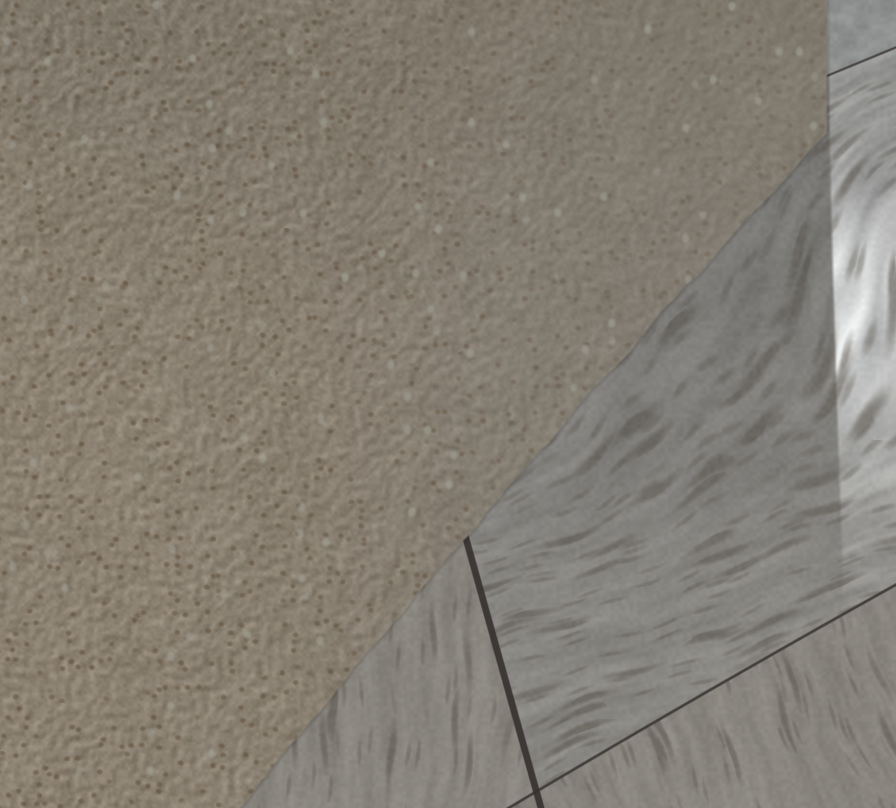
Write a WebGL 2 fragment shader that draws this texture.

```glsl
#version 300 es
precision highp float;
// A sandy, speckled slab overlapping grey wood-grain floor tiles, with a sunlit strip at right.
// Curved boundaries and grout lines split the canvas; stretched cellular noise makes
// the grain of the tiles, and embossed value noise makes the grit of the slab.
uniform vec2 u_resolution;
out vec4 fragColor;

const float ASPECT = 1.108;
const vec3 SAND_WARM = vec3(0.545, 0.505, 0.445);
const vec3 SAND_GREY = vec3(0.510, 0.485, 0.445);
const vec3 SAND_TOP = vec3(0.495, 0.465, 0.415);
const vec3 PIT = vec3(0.36, 0.28, 0.20);
const vec3 FLECK = vec3(0.63, 0.63, 0.59);
const vec3 TILE_SHADE = vec3(0.475, 0.473, 0.462);
const vec3 TILE_LIGHT = vec3(0.535, 0.527, 0.510);
const vec3 TILE_LOWER = vec3(0.535, 0.520, 0.495);
const vec3 TILE_TOP = vec3(0.555, 0.565, 0.560);
const vec3 GRAIN_DARK = vec3(0.31, 0.285, 0.255);
const vec3 GROUT = vec3(0.215, 0.195, 0.185);
const vec3 SUN = vec3(0.86, 0.87, 0.87);
const float GRIT_SCALE = 125.0;
const float SLAB_RIGHT = 1.0225;

vec2 hash2(vec2 p) {
  vec3 q = fract(p.xyx * vec3(0.1031, 0.1030, 0.0973));
  q += dot(q, q.yzx + 33.33);
  return fract((q.xx + q.yz) * q.zy);
}

float valueNoise(vec2 p) {
  vec2 i = floor(p), f = fract(p);
  f = f * f * (3.0 - 2.0 * f);
  vec2 e = vec2(1.0, 0.0);
  return mix(mix(hash2(i).x, hash2(i + e).x, f.x),
             mix(hash2(i + e.yx).x, hash2(i + e.xx).x, f.x), f.y);
}

// Distance to the nearest feature point, and a random value of that point
vec2 cellular(vec2 p) {
  vec2 i = floor(p), best = vec2(9.0, 0.0);
  for (int y = -1; y <= 1; y++)
    for (int x = -1; x <= 1; x++) {
      vec2 cell = i + vec2(x, y);
      float d = length(cell + 0.15 + 0.7 * hash2(cell) - p);
      if (d < best.x) best = vec2(d, hash2(cell + 71.0).y);
    }
  return best;
}

float segmentDist(vec2 p, vec2 a, vec2 b) {
  vec2 d = b - a;
  return length(p - a - d * clamp(dot(p - a, d) / dot(d, d), 0.0, 1.0));
}

float lineMask(float dist, float halfWidth, float px) {
  return 1.0 - smoothstep(halfWidth - px, halfWidth + px, dist);
}

// x: soft light and dark bands, y: thin dark streaks, both along the given angle
vec2 woodGrain(vec2 p, float angle, float density) {
  vec2 dir = vec2(cos(angle), sin(angle));
  vec2 q = vec2(dot(p, dir), dot(p, vec2(-dir.y, dir.x)));
  q.y += 0.006 * sin(q.x * 17.0 + q.y * 9.0) + 0.002 * sin(q.x * 53.0 - q.y * 31.0);
  float bands = valueNoise(q * vec2(9.0, 75.0)) + 0.7 * valueNoise(q * vec2(22.0, 170.0)) - 0.85;
  float streaks = 0.0;
  for (int i = 0; i < 2; i++) {
    float k = float(i);
    vec2 c = cellular(q * mix(vec2(8.0, 62.0), vec2(17.0, 105.0), k) + 13.0 * k);
    streaks += smoothstep(0.42, 0.08, c.x) * smoothstep(1.0 - density, 1.1 - density, c.y) * (1.0 - 0.35 * k);
  }
  return vec2(bands, min(streaks, 1.0));
}

vec3 slabColor(vec2 p) {
  vec3 col = mix(SAND_WARM, SAND_GREY, smoothstep(0.15, 0.85, p.x));
  col = mix(col, SAND_TOP, 0.85 * smoothstep(0.55, 1.05, p.y + 0.1 * sin(p.x * 5.0)));
  float contrast = mix(1.0, 0.5, smoothstep(0.2, 0.9, p.x));
  vec2 g = p * GRIT_SCALE;
  g += 0.5 * vec2(sin(g.y * 0.31), sin(g.x * 0.27));
  float relief = valueNoise(g) - valueNoise(g + vec2(0.55, -0.6));
  float fine = valueNoise(g * 2.1) - 0.5;
  float blotch = valueNoise(p * 22.0) + valueNoise(p * 47.0) - 1.0;
  col += contrast * (0.085 * relief + 0.055 * fine) + 0.018 * blotch;
  vec2 pit = cellular(p * vec2(75.0, 85.0));
  col = mix(col, PIT, 0.5 * contrast * smoothstep(0.4, 0.1, pit.x) * smoothstep(0.72, 0.85, pit.y));
  vec2 fleck = cellular(p * vec2(44.0, 36.0) + 5.0);
  return mix(col, FLECK, 0.6 * smoothstep(0.3, 0.08, fleck.x) * smoothstep(0.91, 0.95, fleck.y));
}

void main() {
  vec2 p = gl_FragCoord.xy / u_resolution * vec2(ASPECT, 1.0);
  float px = 1.0 / u_resolution.y;

  // Boundaries: positive values lie above or to the right
  float aboveLow = (p.y - 0.577 * (p.x - 0.629) - 0.04 * (p.x - 0.629) * (1.11 - p.x)) * 0.866;
  float rightOfJoint = (p.x - 0.575 + 0.278 * (p.y - 0.338)) * 0.963;
  float aboveHigh = (p.y - 0.906 - 0.414 * (p.x - SLAB_RIGHT)) * 0.924;
  float sunEdge = p.x - 1.0225 - 0.02 * pow(max(1.0 - p.y, 0.0) / 0.74, 1.4);
  float upper = smoothstep(-px, px, aboveLow);
  float mainTile = upper * smoothstep(-px, px, rightOfJoint);
  float topTile = smoothstep(-px, px, aboveHigh);

  // Tiles and their grain
  vec2 across = woodGrain(p, mix(0.34, 0.56, smoothstep(0.3, 0.85, p.y)), 0.46);
  vec2 steep = woodGrain(p + 3.0, mix(1.95, 1.5, upper), 0.27);
  vec2 grain = mix(steep, across, mainTile);
  vec3 tile = mix(TILE_LIGHT, TILE_SHADE, smoothstep(0.25, 0.75, p.y));
  tile = mix(TILE_LOWER, tile, mainTile);
  float sun = smoothstep(-0.002, 0.004, sunEdge) * mainTile;
  float glare = exp(-pow((p.y - 0.61) / 0.17, 2.0)) * mix(1.0, 0.6, smoothstep(0.01, 0.09, sunEdge));
  float sunAmount = sun * (0.25 * smoothstep(0.2, 0.4, p.y) + 0.7 * glare);
  tile = mix(tile, SUN, sunAmount);
  tile += grain.x * (0.05 + 0.17 * sunAmount);
  tile = mix(tile, GRAIN_DARK, grain.y * (0.42 + 0.12 * sunAmount));
  vec3 topCol = TILE_TOP + 0.07 * (valueNoise(p * vec2(60.0, 90.0)) - 0.5);
  tile = mix(tile, topCol, topTile);
  tile += 0.035 * (valueNoise(p * 210.0) - 0.5);

  // Grout lines
  float joint = segmentDist(p, vec2(0.575, 0.338), vec2(0.669, 0.0));
  tile = mix(tile, GROUT, 0.92 * lineMask(joint, 0.0042, px));
  tile = mix(tile, GROUT, 0.85 * lineMask(abs(aboveLow), 0.0017, px));
  tile = mix(tile, GROUT, 0.8 * lineMask(abs(aboveHigh), 0.0014, px));

  // Slab over the tiles, with a faint shadow along its rim
  float t = (p.x - 0.296) / 0.708;
  float rim = (p.y - 1.151 * (p.x - 0.296) - 0.056 * t * (1.0 - t)) * 0.656;
  rim += 0.0012 * sin(p.x * 67.0) + 0.0025 * (valueNoise(p * 60.0) - 0.5);
  float slab = min(rim, SLAB_RIGHT - p.x);
  tile *= 1.0 - 0.13 * smoothstep(-0.006, 0.0, slab);
  vec3 col = mix(tile, slabColor(p), smoothstep(-1.5 * px, 1.5 * px, slab));
  fragColor = vec4(clamp(col, 0.0, 1.0), 1.0);
}
```
